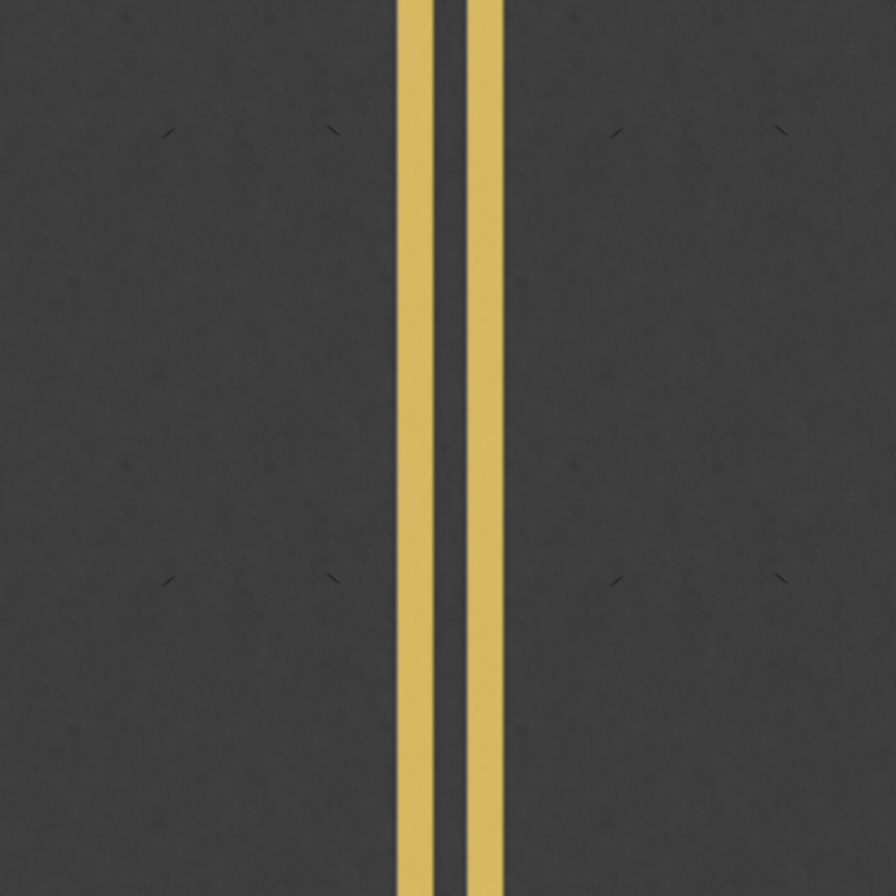
Give the GLSL for this texture, as a WebGL 2 fragment shader.

```glsl
#version 300 es
precision highp float;
// Dark asphalt with two vertical yellow road lines.
// The asphalt is a 2 x 2 repeat of layered tileable noise, with faint smudges
// and two short scratches per tile; the lines are soft-edged bands.

#define TILES 2.0
#define LINE_CENTERS vec2(0.4634, 0.5415)
#define LINE_HALF_WIDTH 0.0201
#define EDGE_SOFTNESS 0.0034
#define GRAIN 0.026
#define SCRATCH_DEPTH 0.075
#define SMUDGE_DEPTH 0.018
#define ASPHALT vec3(0.241, 0.241, 0.243)
#define YELLOW vec3(0.838, 0.724, 0.380)

uniform vec2 u_resolution;
out vec4 fragColor;

float hash(vec2 p) {
    vec3 h = fract(vec3(p.xyx) * 0.1031);
    h += dot(h, h.yzx + 33.33);
    return fract((h.x + h.y) * h.z);
}

// Value noise that wraps after the given number of cells
float tileNoise(vec2 tile, vec2 cells) {
    vec2 p = tile * cells;
    vec2 i = floor(p);
    vec2 f = fract(p);
    f = f * f * (3.0 - 2.0 * f);
    float a = hash(mod(i, cells));
    float b = hash(mod(i + vec2(1, 0), cells));
    float c = hash(mod(i + vec2(0, 1), cells));
    float d = hash(mod(i + vec2(1, 1), cells));
    return mix(mix(a, b, f.x), mix(c, d, f.x), f.y) - 0.5;
}

float asphaltGrain(vec2 tile) {
    return 0.45 * tileNoise(tile, vec2(128.0))
         + 0.40 * tileNoise(tile, vec2(72.0, 56.0))
         + 0.25 * tileNoise(tile, vec2(24.0, 16.0))
         + 0.15 * tileNoise(tile, vec2(8.0));
}

// Tapered stroke, strongest in its middle
float scratch(vec2 p, vec2 a, vec2 b, float width) {
    vec2 along = b - a;
    float t = clamp(dot(p - a, along) / dot(along, along), 0.0, 1.0);
    float d = length(p - a - along * t);
    return (1.0 - smoothstep(0.2 * width, width, d)) * (0.45 + 2.2 * t * (1.0 - t));
}

float smudge(vec2 p, vec2 center, float radius) {
    vec2 d = (p - center) / radius;
    return exp(-dot(d, d));
}

void main() {
    vec2 uv = gl_FragCoord.xy / u_resolution;
    vec2 tile = fract(uv * TILES);
    vec2 local = tile / TILES;

    // Asphalt surface
    float grain = asphaltGrain(tile) * GRAIN;
    vec3 color = ASPHALT + grain;

    // Smudges and scratches
    float smudges = smudge(local, vec2(0.141, 0.479), 0.007)
                  + smudge(local, vec2(0.300, 0.479), 0.006)
                  + smudge(local, vec2(0.178, 0.081), 0.007)
                  + 0.7 * smudge(local, vec2(0.082, 0.181), 0.008);
    float marks = scratch(local, vec2(0.182, 0.3465), vec2(0.195, 0.3565), 0.0029)
                + scratch(local, vec2(0.365, 0.3595), vec2(0.379, 0.3490), 0.0025);
    color -= SMUDGE_DEPTH * smudges + SCRATCH_DEPTH * marks;

    // Road lines, with a thin cool shade just outside their edges
    vec2 offsets = abs(uv.x - LINE_CENTERS) - LINE_HALF_WIDTH;
    float edge = min(offsets.x, offsets.y);
    float soft = max(EDGE_SOFTNESS, 0.7 / u_resolution.x);
    float shade = exp(-pow((edge - 0.0045) / 0.0022, 2.0));
    color -= shade * vec3(0.022, 0.016, 0.002);
    float paint = 1.0 - smoothstep(-soft, soft, edge);
    color = mix(color, YELLOW + grain * vec3(0.6, 0.8, 1.0), paint);

    fragColor = vec4(color, 1.0);
}
```
